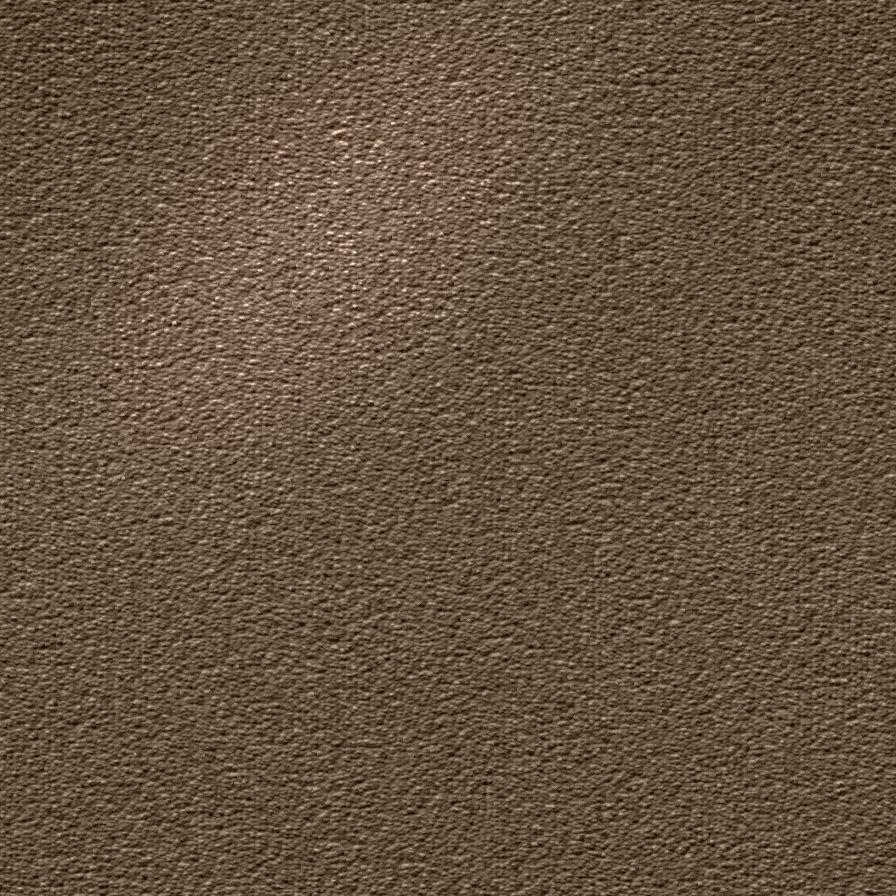
Reproduce this texture procedurally as a Shadertoy shader.

```glsl
// Brown grained upholstery: small pebbles and short sideways creases made of
// cellular noise, lit from above by height differences, with faint upright
// ribs and a soft diagonal sheen at the upper left.

const vec3  BASE_COLOR    = vec3(0.396, 0.319, 0.253);
const vec3  SHEEN_TINT    = vec3(1.05, 1.0, 0.86);
const vec3  SPARK_COLOR   = vec3(0.34, 0.30, 0.22);
const vec2  PEBBLE_CELLS  = vec2(158.0, 222.0);
const vec2  CREASE_CELLS  = vec2(74.0, 150.0);
const vec2  LIGHT_STEP    = vec2(-0.12, 0.42);   // in cells, towards the light
const float PEBBLE_RELIEF = 0.29;
const float CREASE_RELIEF = 0.27;
const float CREASE_PEAK   = 2.0;                 // favours few, steep creases
const float TINT_SPREAD   = 0.10;
const float RIB_COUNT     = 140.0;
const float RIB_DEPTH     = 0.022;
const vec2  SHEEN_CENTER  = vec2(0.35, 0.73);
const vec2  SHEEN_RADII   = vec2(0.31, 0.155);   // along and across the streak
const float SHEEN_GAIN    = 0.105;
const float CORNER_SHADE  = 0.055;
const int   SAMPLES       = 2;                   // per axis, for smooth edges
const float SAMPLE_SPREAD = 0.8;                 // in pixels

vec2 hash2(vec2 p) {
    vec3 q = fract(p.xyx * vec3(0.1031, 0.1030, 0.0973));
    q += dot(q, q.yzx + 33.33);
    return fract((q.xx + q.yz) * q.zy);
}

// x: distance to the nearest cell point, y: random value of that cell
vec2 cellular(vec2 p) {
    vec2 cell = floor(p);
    vec2 nearest = vec2(9.0, 0.0);
    for (int j = -1; j <= 1; j++) {
        for (int i = -1; i <= 1; i++) {
            vec2 id = cell + vec2(i, j);
            vec2 jitter = hash2(id + 17.0);
            float d = length(id + jitter - p);
            if (d < nearest.x) nearest = vec2(d, fract(jitter.x * 7.3 + jitter.y * 3.1));
        }
    }
    return nearest;
}

// Slow layered sines that gently bend the rows of grain
vec2 bend(vec2 p) {
    float y = sin(p.x * 19.0 + 1.5 * sin(p.y * 11.0)) + 0.5 * sin(p.x * 37.0 + p.y * 23.0);
    return p + vec2(0.0, 0.0022 * y);
}

// Brightness from the slope of the pebbles and of the wider creases
float relief(vec2 p) {
    vec2 q = bend(p);
    vec2 pebble = cellular(q * PEBBLE_CELLS);
    float pebbleSlope = cellular(q * PEBBLE_CELLS + LIGHT_STEP).x - pebble.x;

    vec2 c = q * CREASE_CELLS + 41.0;
    c.y += 0.45 * (pebble.y - 0.5);
    float creaseSlope = cellular(c + LIGHT_STEP).x - cellular(c).x;
    creaseSlope *= 0.45 + CREASE_PEAK * abs(creaseSlope);

    float ribPatch = 0.5 + 0.5 * sin(p.x * 23.0 + 2.0 * sin(p.y * 17.0));
    float rib = ribPatch * sin(6.2832 * RIB_COUNT * q.x);

    return PEBBLE_RELIEF * pebbleSlope + CREASE_RELIEF * creaseSlope
         + TINT_SPREAD * (pebble.y - 0.5) + RIB_DEPTH * rib;
}

// Elongated highlight running up to the right
float sheen(vec2 p) {
    vec2 d = p - SHEEN_CENTER;
    vec2 along = normalize(vec2(0.72, 0.70));
    vec2 r = vec2(dot(d, along), dot(d, vec2(-along.y, along.x))) / SHEEN_RADII;
    return exp(-dot(r, r));
}

float cornerShade(vec2 p) {
    float topLeft = exp(-5.0 * length(p - vec2(0.0, 1.0)));
    float topRight = exp(-4.0 * length(p - vec2(0.95, 1.0)));
    float bottom = 0.35 * (1.0 - smoothstep(0.0, 0.45, p.y));
    return topLeft + 0.7 * topRight + bottom;
}

vec3 fabric(vec2 p) {
    float glow = sheen(p);
    float slope = relief(p);
    vec3 color = BASE_COLOR + SHEEN_GAIN * glow * SHEEN_TINT;
    color -= CORNER_SHADE * cornerShade(p);
    color += slope * (1.0 + 0.25 * glow);
    color += SPARK_COLOR * smoothstep(0.14, 0.28, slope) * (0.12 + 0.6 * glow);
    return color;
}

void mainImage(out vec4 fragColor, in vec2 fragCoord) {
    float size = min(iResolution.x, iResolution.y);
    vec3 sum = vec3(0.0);
    for (int j = 0; j < SAMPLES; j++) {
        for (int i = 0; i < SAMPLES; i++) {
            vec2 offset = (vec2(i, j) + 0.5) / float(SAMPLES) - 0.5;
            sum += fabric((fragCoord + SAMPLE_SPREAD * offset) / size);
        }
    }
    fragColor = vec4(clamp(sum / float(SAMPLES * SAMPLES), 0.0, 1.0), 1.0);
}
```
